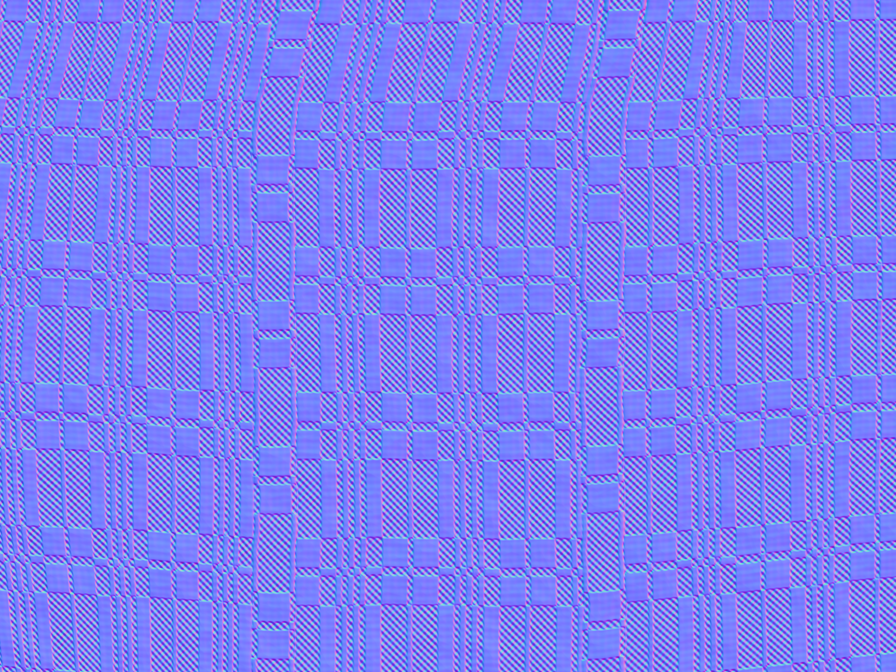
A Shadertoy shader for this texture map:

```glsl
// Tangent-space normal map of a woven plaid cloth with two upright seams.

const float TAU = 6.2831853;
const float THREAD = 0.0104;      // twill spacing
const float RELIEF = 0.0017;      // height of the smooth blocks
const float ROW_PERIOD = 0.2165;
const float SEAM_HALF = 0.0315;
const vec2 SEAM_X = vec2(0.408, 0.8975);

vec2 hash2(vec2 p) {
    vec3 q = fract(p.xyx * vec3(0.1031, 0.103, 0.0973));
    q += dot(q, q.yzx + 33.33);
    return fract((q.xx + q.yz) * q.zy);
}

// Distance to the nearest scattered point
float cellular(vec2 p) {
    vec2 cell = floor(p), f = fract(p);
    float nearest = 2.0;
    for (int j = -1; j <= 1; j++)
        for (int i = -1; i <= 1; i++) {
            vec2 o = vec2(i, j);
            vec2 r = o + hash2(cell + o) - f;
            nearest = min(nearest, dot(r, r));
        }
    return sqrt(nearest);
}

// Soft box: 1 between lo and hi
float span(float x, float lo, float hi, float soft) {
    return smoothstep(lo - soft, lo + soft, x) - smoothstep(hi - soft, hi + soft, x);
}

// Distance from the centre of a repeat, 0 at the centre and 1 at its border
float mirrored(float x, float centre, float period) {
    return 2.0 * abs(fract((x - centre) / period + 0.5) - 0.5);
}

// Two wide stripes, then a cluster of three narrow ones
float columnStripes(float d) {
    return span(d, 0.04, 0.48, 0.02) + span(d, 0.75, 0.85, 0.02) + span(d, 0.95, 1.1, 0.02);
}

// Pair of bands split by a thin gap
float rowBands(float y, float centre) {
    return span(mirrored(y, centre, ROW_PERIOD), 0.055, 0.46, 0.015);
}

// Pull and sag of the cloth
vec2 drape(vec2 p) {
    float lean = smoothstep(0.78, 1.05, p.y) * (1.0 - smoothstep(1.0, 1.25, p.x));
    float x = p.x - 0.038 * lean;
    x += 0.0018 * sin(p.y * 8.0 + p.x * 5.0) + 0.0006 * sin(p.y * 31.0 + p.x * 9.0);
    x -= 0.02 * (1.0 - smoothstep(0.0, 0.35, p.x)) * sin(p.y * 5.5 + 2.4);
    float tilt = 0.06 * max(SEAM_X.x - p.x, 0.0) + 0.10 * max(p.x - SEAM_X.y, 0.0);
    float y = p.y - tilt * (1.1 - p.y);
    y += 0.0009 * sin(p.x * 17.0 + p.y * 6.0) + 0.0005 * sin(p.x * 53.0);
    return vec2(x, y);
}

// Staggered stitches that favour one diagonal
float twill(vec2 p) {
    vec2 a = p * TAU / THREAD;
    return 0.42 * cos(a.x - a.y) - 0.62 * cos(a.x + a.y);
}

// Broad swells of the cloth
float swell(vec2 p) {
    return sin(p.x * 71.0 + 2.0 * sin(p.y * 13.0)) + 0.8 * sin(p.y * 63.0 + 2.0 * sin(p.x * 17.0));
}

float clothHeight(vec2 point) {
    vec2 p = drape(point);

    // Each panel has its own column spacing
    vec2 panel = p.x < SEAM_X.x ? vec2(0.260, 0.153)
               : p.x < SEAM_X.y ? vec2(0.609, 0.175) : vec2(1.137, 0.170);
    float column = columnStripes(mirrored(p.x, panel.x, panel.y));
    float row = rowBands(p.y, 0.149);

    // Seam strips carry the same bands, shifted down
    float wobble = 0.0007 * sin(p.y * 47.0) + 0.0006 * sin(p.y * 113.0);
    vec2 offsets = p.x - SEAM_X + wobble;
    float s = abs(offsets.x) < abs(offsets.y) ? offsets.x : offsets.y;
    float inSeam = 1.0 - smoothstep(-0.002, 0.002, abs(s) - SEAM_HALF);
    float seamColumn = span(abs(s), -0.1, 0.024, 0.002);
    column = mix(column, seamColumn, inSeam);
    row = mix(row, rowBands(p.y, 0.069), inSeam);

    // Smooth weave where column and row agree, uneven twill elsewhere
    float smoothWeave = column * row + (1.0 - column) * (1.0 - row);
    float wear = cellular(p * vec2(26.0, 34.0));
    float slub = cellular(p / THREAD * 0.6);
    float rib = 0.06 * sin(p.y * TAU / THREAD) + 0.04 * sin(p.x * TAU / THREAD);
    float stitch = twill(p) * (0.68 + 0.5 * slub);
    float h = mix(stitch, 0.9 + rib + 0.25 * slub, smoothWeave);

    // Seam edges, deeper near the top, and soft lumps
    float edge = (abs(s) - SEAM_HALF) / 0.0028;
    h -= (0.55 + smoothstep(0.88, 1.0, p.y)) * exp(-edge * edge);
    h += 0.4 * inSeam + 0.6 * wear + 0.25 * swell(p);
    return h * RELIEF;
}

vec3 clothNormal(vec2 p) {
    vec2 e = vec2(0.0011, 0.0);
    vec2 slope = vec2(clothHeight(p + e.xy) - clothHeight(p - e.xy),
                      clothHeight(p + e.yx) - clothHeight(p - e.yx)) / (2.0 * e.x);
    // Right-hand faces are the steeper ones
    float across = -slope.x * (slope.x < 0.0 ? 1.05 : 0.7);
    return normalize(vec3(across - 0.06, -slope.y * 1.1, 1.0));
}

void mainImage(out vec4 fragColor, in vec2 fragCoord) {
    // Four samples per pixel keep the fine stitches smooth
    vec3 n = vec3(0.0);
    for (int k = 0; k < 4; k++) {
        vec2 jitter = vec2(k & 1, k >> 1) * 0.5 - 0.25;
        n += clothNormal((fragCoord + jitter) / iResolution.y);
    }
    fragColor = vec4(n / 4.0 * 0.5 + 0.5, 1.0);
}
```
